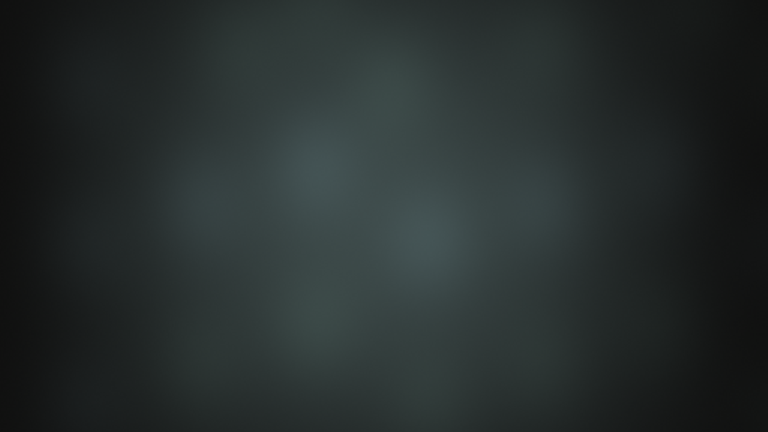
This background is drawn by a Shadertoy shader. Its source:

```glsl
// Draws a dark slate backdrop: a soft central light with blurred teal glows and a dark rim.
#define SHADOW_COLOR vec3(0.062, 0.063, 0.061)
#define LIGHT_COLOR vec3(0.172, 0.220, 0.220)
#define GREEN_GLOW vec3(0.036, 0.052, 0.046)
#define BLUE_GLOW vec3(0.043, 0.058, 0.064)
#define LIGHT_CENTER vec2(0.49, 0.51)
#define LIGHT_HEIGHT 0.62
#define GLOW_SIZE vec2(0.063, 0.135)
#define GLOW_ORIGIN vec2(0.105, 0.06)
#define GLOW_SPACING vec2(0.152, 0.38)
#define ROW_STAGGER 0.0875
#define TOP_SWAY 0.05
#define GRAIN 0.004

const float PI = 3.14159;

// Sine-free hash, returns 0 to 1
float hash(vec2 p) {
    vec3 q = fract(vec3(p.xyx) * 0.1031);
    q += dot(q, q.yzx + 33.33);
    return fract((q.x + q.y) * q.z);
}

// Broad light: cosine falloff sideways, gentle bell vertically
float centralLight(vec2 uv) {
    vec2 d = uv - LIGHT_CENTER;
    float side = pow(max(cos(PI * clamp(d.x, -0.5, 0.5)), 0.0), 1.5);
    float rise = d.y / LIGHT_HEIGHT;
    return side * exp(-rise * rise);
}

// Staggered columns of blurred spots; the top row sways sideways
vec3 glowField(vec2 uv) {
    vec3 sum = vec3(0.0);
    for (int i = 0; i < 7; i++) {
        for (int j = 0; j < 3; j++) {
            vec2 cell = vec2(i, j);
            vec2 center = GLOW_ORIGIN + cell * GLOW_SPACING;
            center.y += ROW_STAGGER * mod(cell.x, 3.0);
            center.x += TOP_SWAY * sin(0.5 * PI * cell.x) * step(2.0, cell.y);
            vec2 d = (uv - center) / GLOW_SIZE;
            bool isBlue = j == 1 || i == 0;
            sum += (isBlue ? BLUE_GLOW : GREEN_GLOW) * exp(-dot(d, d));
        }
    }
    return sum;
}

void mainImage(out vec4 fragColor, in vec2 fragCoord) {
    vec2 uv = fragCoord / iResolution.xy;
    float light = centralLight(uv);

    // Glows dim along with the central light
    vec3 color = SHADOW_COLOR + LIGHT_COLOR * light;
    color += glowField(uv) * mix(0.35, 1.0, light);

    // Faint grain keeps the slow gradients from banding
    color += GRAIN * (hash(floor(uv * vec2(512.0, 288.0))) - 0.5);
    fragColor = vec4(color, 1.0);
}
```
